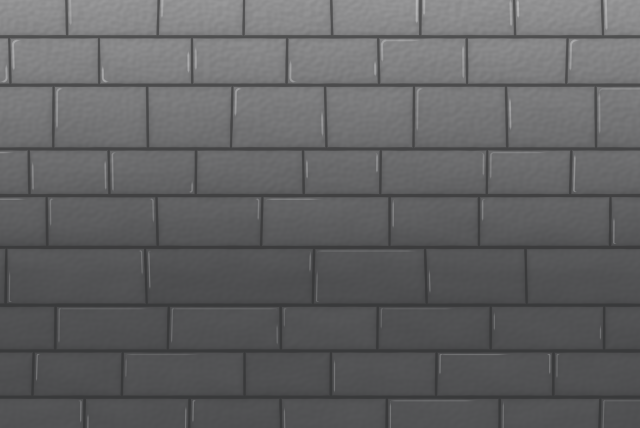
Give the GLSL for this texture, as a Shadertoy shader.

```glsl
// Grey painted brick wall: nine uneven courses, dark joints, chipped light edges, fading darker downward.

// Lengths are fractions of the canvas height.
const int COURSES = 9;
const float WALL_TOP = 1.03;
// Per course, bottom to top: base height, first joint, brick pitch, joint jitter.
const vec4 COURSE[COURSES] = vec4[COURSES](
    vec4(-0.035, 0.195, 0.239, 0.15),
    vec4(0.072, 0.063, 0.244, 0.20),
    vec4(0.180, 0.115, 0.267, 0.45),
    vec4(0.287, 0.066, 0.299, 0.45),
    vec4(0.422, 0.141, 0.250, 0.45),
    vec4(0.543, 0.043, 0.214, 0.25),
    vec4(0.652, 0.127, 0.211, 0.10),
    vec4(0.801, 0.234, 0.216, 0.10),
    vec4(0.914, 0.168, 0.206, 0.12));

const vec3 FACE_DARK = vec3(0.318, 0.320, 0.326);
const vec3 FACE_LIGHT = vec3(0.570, 0.570, 0.574);
const vec3 JOINT_DARK = vec3(0.225, 0.226, 0.230);
const vec3 JOINT_LIGHT = vec3(0.325, 0.325, 0.328);
const float FADE_START = 0.36;      // height where the wall begins to brighten
const float BED_HALF = 0.0038;      // half width of horizontal joints
const float HEAD_HALF = 0.0028;     // half width of vertical joints
const float JOINT_LEAN = 0.06;
const float CHIP_INSET = 0.0085;    // distance of light strokes from the joint
const float CHIP_GAIN = 0.17;
const float GRAIN_SCALE = 85.0;

float rand(vec2 cell, float salt) {
    vec3 q = fract(cell.xyx * vec3(0.1031, 0.1030, 0.0973) + salt * 0.1371);
    q += dot(q, q.yzx + 33.33);
    return fract((q.x + q.y) * q.z);
}

vec2 gradientAt(vec2 cell) {
    float a = 6.2832 * rand(cell, 3.0);
    return vec2(cos(a), sin(a));
}

float gradientNoise(vec2 p) {
    vec2 i = floor(p), f = p - i, e = vec2(1, 0);
    vec2 u = f * f * f * (f * (f * 6.0 - 15.0) + 10.0);
    float low = mix(dot(gradientAt(i), f), dot(gradientAt(i + e), f - e), u.x);
    float high = mix(dot(gradientAt(i + e.yx), f - e.yx),
                     dot(gradientAt(i + e.xx), f - e.xx), u.x);
    return mix(low, high, u.y);
}

// Position of vertical joint k, slightly tilted along its height.
float headJoint(vec4 course, float row, float k, float y) {
    vec2 id = vec2(k, row);
    return course.y + course.z * (k + course.w * (rand(id, 1.0) - 0.5))
         + JOINT_LEAN * (rand(id, 2.0) - 0.5) * (y - course.x);
}

float roundBox(vec2 p, vec2 halfSize, float radius) {
    vec2 d = abs(p) - halfSize + radius;
    return length(max(d, 0.0)) + min(max(d.x, d.y), 0.0) - radius;
}

// Soft window from a to b.
float span(float t, float a, float b) {
    return smoothstep(a, a + 0.08, t) * (1.0 - smoothstep(b - 0.14, b, t));
}

// Light worn strokes running along parts of the brick outline.
float chips(vec2 q, vec2 halfSize, vec2 id, float light, float aa) {
    vec2 t = 0.5 + 0.5 * q / halfSize;
    float reach = mix(0.004, 0.022, light * light);
    vec2 near = 1.0 - smoothstep(vec2(0.4 * reach), vec2(reach + 0.004),
                                 halfSize - CHIP_INSET - abs(q));
    float leftLow = 0.55 * rand(id, 4.0) - 0.05;
    float left = step(rand(id, 5.0), 0.72) * step(q.x, 0.0) * near.x
               * span(t.y, leftLow, leftLow + 0.4 + 0.6 * rand(id, 6.0));
    float rightLow = 0.6 * rand(id, 7.0) - 0.05;
    float right = step(rand(id, 8.0), 0.45) * step(0.0, q.x) * near.x
                * span(t.y, rightLow, rightLow + 0.35 + 0.5 * rand(id, 9.0));
    float top = step(rand(id, 10.0), 0.25) * step(0.0, q.y) * near.y
              * span(t.x, 0.0, 0.5 + 0.55 * rand(id, 11.0));
    float mask = max(max(left, right), 0.8 * top);
    float ring = abs(roundBox(q, halfSize - CHIP_INSET, mix(0.002, 0.012, light)));
    float width = mix(0.0014, 0.0026, light) * mask;
    return mask * (1.0 - smoothstep(width - aa, width + aa, ring))
         * mix(0.55, 1.0, rand(id, 12.0));
}

void mainImage(out vec4 fragColor, in vec2 fragCoord) {
    vec2 p = fragCoord / iResolution.y;
    float aa = max(0.7 / iResolution.y, 0.0008);
    float light = clamp((p.y - FADE_START) / (1.0 - FADE_START), 0.0, 1.0);

    // Course and brick containing this point.
    int n = 0;
    for (int i = 1; i < COURSES; i++) if (p.y >= COURSE[i].x) n = i;
    vec4 course = COURSE[n];
    float row = float(n);
    float top = n + 1 < COURSES ? COURSE[min(n + 1, COURSES - 1)].x : WALL_TOP;
    float k = floor((p.x - course.y) / course.z);
    if (p.x < headJoint(course, row, k, p.y)) k -= 1.0;
    else if (p.x >= headJoint(course, row, k + 1.0, p.y)) k += 1.0;
    vec2 low = vec2(headJoint(course, row, k, p.y), course.x);
    vec2 high = vec2(headJoint(course, row, k + 1.0, p.y), top);
    vec2 id = vec2(k, row), halfSize = 0.5 * (high - low);
    vec2 q = p - 0.5 * (low + high);

    // Face: vertical fade, embossed grain and shade near the joints.
    vec2 edge = halfSize - abs(q);
    float wobble = 0.0008 * gradientNoise(p * 25.0);
    float gap = min(edge.x - HEAD_HALF, edge.y - BED_HALF) + wobble;
    vec2 g = p * GRAIN_SCALE * vec2(0.8, 1.0);
    float grain = gradientNoise(g) - gradientNoise(g + vec2(0.35, -0.45));
    vec3 color = mix(FACE_DARK, FACE_LIGHT, light);
    color += grain * mix(0.008, 0.035, light) + 0.012 * gradientNoise(p * vec2(9.0, 22.0));
    color += 0.012 * (rand(id, 13.0) - 0.5) + 0.012 * q.y / halfSize.y;
    color *= 1.0 - 0.10 * exp(-max(gap, 0.0) / 0.006);

    // Worn edges, then joints.
    color += CHIP_GAIN * chips(q, halfSize, id, light, aa);
    vec3 joint = mix(JOINT_DARK, JOINT_LIGHT, light);
    color = mix(joint, color, smoothstep(-aa, aa, gap));
    fragColor = vec4(color, 1.0);
}
```
